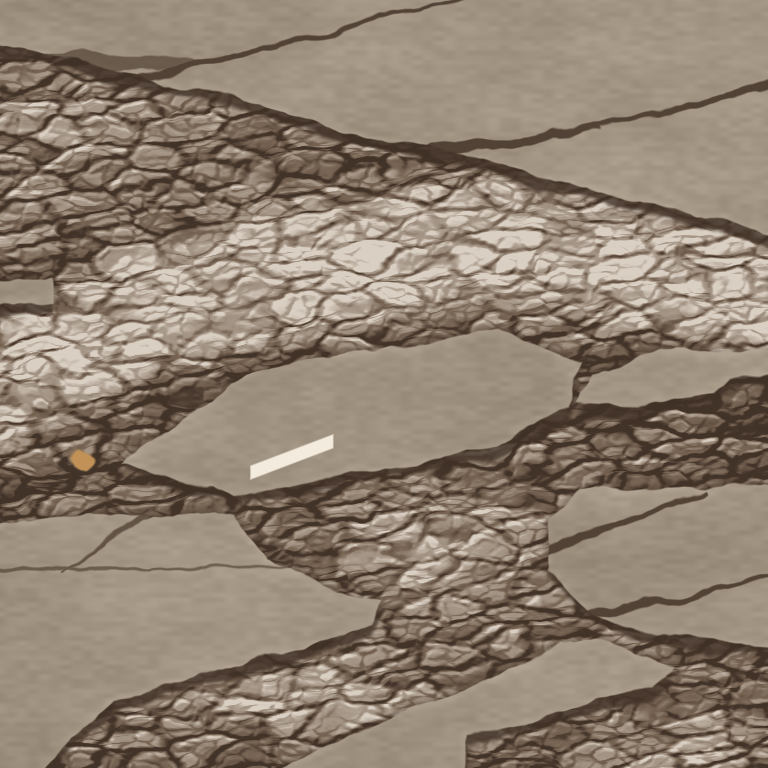
A Shadertoy shader for this texture:

```glsl
float hash(vec2 p) {
    return fract(sin(dot(p, vec2(127.1, 311.7))) * 43758.5453);
}

float noise(vec2 p) {
    vec2 i = floor(p), f = fract(p);
    f = f * f * (3.0 - 2.0 * f);
    return mix(mix(hash(i), hash(i + vec2(1, 0)), f.x),
               mix(hash(i + vec2(0, 1)), hash(i + 1.0), f.x), f.y);
}

float fbm(vec2 p) {
    float sum = 0.0, amp = 0.53;
    for (int i = 0; i < 4; i++) {
        sum += amp * noise(p);
        p = mat2(1.6, 1.2, -1.2, 1.6) * p + 7.3;
        amp *= 0.5;
    }
    return sum;
}

// Signed distance to an eight-cornered slab
float polygon(vec2 p, vec2 v[8]) {
    float d = 1e3, s = 1.0;
    for (int i = 0; i < 8; i++) {
        vec2 a = v[i], e = v[(i + 7) % 8] - a, w = p - a;
        vec2 b = w - e * clamp(dot(w, e) / dot(e, e), 0.0, 1.0);
        d = min(d, dot(b, b));
        bvec3 c = bvec3(w.y >= 0.0, w.y < e.y, e.x * w.y > e.y * w.x);
        if (all(c) || !any(c)) s = -s;
    }
    return s * sqrt(d);
}

float slabs(vec2 p) {
    float d = (0.945 - 0.25 * p.x - p.y) * 0.97;
    d = min(d, max(abs(p.y - 0.617 - 0.1 * p.x) - 0.016, p.x - 0.065));
    d = min(d, polygon(p, vec2[8](vec2(0.156, 0.395), vec2(0.30, 0.50), vec2(0.39, 0.53), vec2(0.65, 0.57),
        vec2(0.755, 0.525), vec2(0.742, 0.466), vec2(0.65, 0.42), vec2(0.306, 0.352))));
    d = min(d, polygon(p, vec2[8](vec2(0.75, 0.475), vec2(0.77, 0.51), vec2(0.885, 0.547), vec2(1.05, 0.545),
        vec2(1.05, 0.52), vec2(0.95, 0.51), vec2(0.93, 0.49), vec2(0.83, 0.47))));
    d = min(d, polygon(p, vec2[8](vec2(0.71, 0.32), vec2(0.755, 0.366), vec2(0.91, 0.365), vec2(1.05, 0.37),
        vec2(1.05, 0.15), vec2(0.90, 0.165), vec2(0.78, 0.195), vec2(0.71, 0.26))));
    d = min(d, polygon(p, vec2[8](vec2(-0.05, 0.32), vec2(0.18, 0.333), vec2(0.31, 0.33), vec2(0.345, 0.27),
        vec2(0.495, 0.215), vec2(0.48, 0.185), vec2(0.15, 0.09), vec2(-0.05, -0.1))));
    return min(d, polygon(p, vec2[8](vec2(0.30, -0.03), vec2(0.60, 0.10), vec2(0.73, 0.16), vec2(0.81, 0.16),
        vec2(0.88, 0.134), vec2(0.85, 0.108), vec2(0.61, 0.036), vec2(0.59, -0.05))));
}

// Darkness of a crack that tapers from a to b
float crack(vec2 p, vec2 a, vec2 b, float width) {
    vec2 e = b - a;
    float t = clamp(dot(p - a, e) / dot(e, e), 0.0, 1.0);
    width *= 1.0 - 0.6 * t;
    return smoothstep(width + 0.0015, width - 0.0015, length(p - a - e * t));
}

// Cell edge gap and random height of broken flakes
vec2 flakes(vec2 p) {
    vec2 cell = floor(p);
    float near = 9.0, next = 9.0, id = 0.0;
    for (int y = -1; y <= 1; y++)
    for (int x = -1; x <= 1; x++) {
        vec2 c = cell + vec2(x, y);
        float d = length(c + vec2(hash(c), hash(c + 37.0)) - p);
        if (d < near) { next = near; near = d; id = hash(c + 71.0); }
        else next = min(next, d);
    }
    return vec2(next - near, id);
}

float rubbleHeight(vec2 p) {
    vec2 q = p + 0.03 * (vec2(fbm(p * vec2(14, 30)), fbm(p * vec2(16, 34) + 9.0)) - 0.5);
    q.y -= 0.12 * q.x;
    vec2 big = flakes(q * vec2(14, 34)), small = flakes(q * vec2(36, 84));
    return 0.5 * smoothstep(0.0, 0.3, big.x) * (0.4 + 0.6 * big.y)
         + 0.25 * smoothstep(0.0, 0.4, small.x) * (0.3 + 0.7 * small.y)
         + 0.35 * fbm(p * vec2(30, 75));
}

float blob(vec2 p, vec2 centre, vec2 radius) {
    p = (p - centre) / radius;
    return exp(-dot(p, p));
}

vec3 rubble(vec2 p) {
    // Pale flakes lie in a curved band and a few patches
    float bandY = 0.5 + 0.55 * p.x - 0.43 * p.x * p.x;
    float cover = 1.15 * exp(-pow(abs(p.y - bandY) / 0.095, 4.0));
    cover = max(cover, 0.5 * blob(p, vec2(0.05, 0.8), vec2(0.35, 0.17)));
    cover = max(cover, 0.85 * blob(p, vec2(0.56, 0.27), vec2(0.18, 0.13)));
    cover = max(cover, 0.8 * blob(p, vec2(0.38, 0.09), vec2(0.22, 0.07)));
    cover = max(cover, 0.65 * blob(p, vec2(0.9, 0.03), vec2(0.25, 0.1)));
    cover += 0.7 * (fbm(p * vec2(9, 18)) - 0.5);
    float h = rubbleHeight(p);
    float light = h - rubbleHeight(p + vec2(-0.002, 0.005));
    float tone = 0.75 * h + 0.4 * (cover - 0.5) + 0.5 * light;
    vec3 col = mix(vec3(0.26, 0.20, 0.16), vec3(0.46, 0.385, 0.32), smoothstep(0.02, 0.32, tone));
    col = mix(col, vec3(0.64, 0.58, 0.52), smoothstep(0.3, 0.55, tone));
    return mix(col, vec3(0.85, 0.81, 0.76), smoothstep(0.55, 0.83, tone));
}

void mainImage(out vec4 fragColor, in vec2 fragCoord) {
    vec2 p = fragCoord / iResolution.y;
    vec2 w = p + 0.022 * (vec2(fbm(p * 18.0), fbm(p * 18.0 + 5.0)) - 0.5);
    float d = slabs(w);

    // Rubble, darkened beneath the slab edges
    float depth = 0.006 + 0.014 * noise(p * 13.0);
    float shadow = smoothstep(0.004, -0.004, slabs(w + vec2(0.0, depth)));
    shadow = max(shadow, 0.4 * smoothstep(0.012, 0.0, d));
    vec3 col = mix(rubble(p), vec3(0.25, 0.19, 0.15), 0.8 * shadow);

    // Smooth weathered slabs
    vec3 stone = vec3(0.64, 0.585, 0.515) + 0.11 * (fbm(p * vec2(6, 14)) - 0.5);
    stone += 0.05 * (noise(p * vec2(70, 160)) - 0.5) + 0.03 * smoothstep(0.012, 0.0, -d) - 0.01;
    float c = crack(w, vec2(0.18, 0.897), vec2(0.62, 1.01), 0.005);
    c = max(c, crack(w, vec2(0.56, 0.80), vec2(0.78, 0.83), 0.009));
    c = max(c, crack(w, vec2(1.02, 0.90), vec2(0.76, 0.827), 0.006));
    c = max(c, 0.7 * crack(w, vec2(0.05, 0.918), vec2(0.25, 0.917), 0.014));
    c = max(c, crack(w, vec2(0.70, 0.28), vec2(0.92, 0.36), 0.006));
    c = max(c, crack(w, vec2(0.77, 0.197), vec2(1.02, 0.25), 0.006));
    c = max(c, 0.8 * crack(w, vec2(0.19, 0.335), vec2(0.08, 0.255), 0.004));
    c = max(c, 0.7 * crack(w, vec2(-0.02, 0.26), vec2(0.38, 0.26), 0.003));
    stone = mix(stone, vec3(0.32, 0.26, 0.21), c);
    col = mix(col, stone, smoothstep(0.0015, -0.0015, d));

    // Pale scrap and ochre pebble
    vec2 s = p - vec2(0.38, 0.405);
    float scrap = max(abs(s.x) - 0.054, abs(s.y - 0.38 * s.x) - 0.009);
    col = mix(col, vec3(0.95, 0.92, 0.87), smoothstep(0.0015, -0.0015, scrap));
    float pebble = length((w - vec2(0.105, 0.403)) * vec2(0.7, 1.0)) - 0.01;
    col = mix(col, vec3(0.76, 0.57, 0.34), smoothstep(0.002, -0.002, pebble));
    fragColor = vec4(col, 1.0);
}
```
